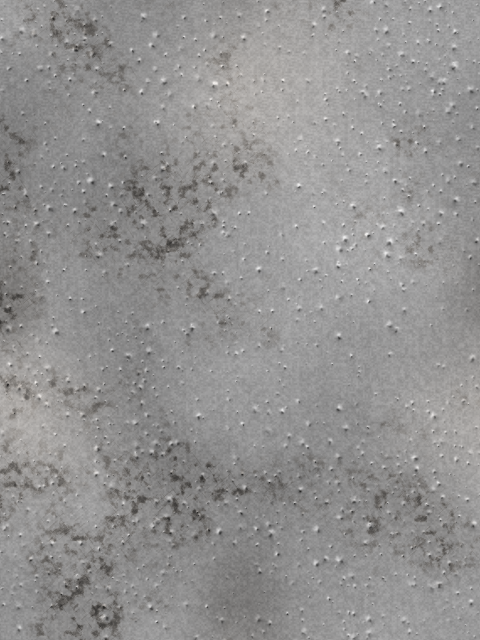
Give the GLSL for this texture, as a Shadertoy shader.

```glsl
// Weathered grey painted concrete: cloudy light and dark patches, brownish
// grime and fine scratches from value noise, and scattered blistered pits,
// each a dark core under a bright lip, placed on jittered grids.

#define BASE_GREY 0.592
#define CLOUD_AMOUNT 0.17
#define GRAIN_AMOUNT 0.13
#define GRIME_AMOUNT 0.17
#define PIT_CELLS 44.0
#define PIT_SHARE 0.46
#define PIT_RADIUS 0.0029
#define LIP_LIGHT 0.30
#define CORE_DARK 0.34
#define COOL_TINT vec3(1.0, 0.998, 1.0)
#define WARM_TINT vec3(1.025, 0.995, 0.965)

const vec2 TILE = vec2(0.75, 1.0);

float hash(vec2 p) {
    return fract(sin(dot(p, vec2(127.1, 311.7))) * 43758.5453);
}

vec2 hash2(vec2 p) {
    return vec2(hash(p), hash(p + 37.3));
}

float noise(vec2 p) {
    vec2 i = floor(p), f = fract(p);
    f = f * f * (3.0 - 2.0 * f);
    float low = mix(hash(i), hash(i + vec2(1, 0)), f.x);
    float high = mix(hash(i + vec2(0, 1)), hash(i + vec2(1, 1)), f.x);
    return mix(low, high, f.y);
}

float fbm(vec2 p) {
    float sum = 0.0, weight = 0.5;
    for (int i = 0; i < 5; i++) {
        sum += weight * noise(p);
        p = mat2(1.6, 1.2, -1.2, 1.6) * p + 11.7;
        weight *= 0.5;
    }
    return sum / 0.96875;
}

// Soft elliptical patch, repeated in a half-drop layout
float patchAt(vec2 p, vec2 centre, vec2 size) {
    float sum = 0.0;
    for (int k = 0; k < 2; k++) {
        vec2 d = mod(p - centre + TILE * (0.5 + 0.5 * float(k)), TILE) - 0.5 * TILE;
        d /= size;
        sum += exp(-dot(d, d));
    }
    return sum;
}

// Thin broken strokes along a given angle
float scratches(vec2 p, float angle) {
    float c = cos(angle), s = sin(angle);
    vec2 q = mat2(c, -s, s, c) * p;
    return smoothstep(0.76, 0.95, noise(q * vec2(75.0, 330.0)));
}

// Brightness change from one jittered layer of pits
float pits(vec2 p, float cells, float share, float radius, float seed) {
    float light = 0.0, dark = 0.0;
    vec2 home = floor(p * cells);
    for (int y = -1; y <= 1; y++)
    for (int x = -1; x <= 1; x++) {
        vec2 cell = home + vec2(x, y);
        vec2 id = cell + seed;
        float crowding = smoothstep(0.2, 0.75, noise(cell / cells * 9.0 + seed));
        if (hash(id + 5.1) > share * (0.45 + 1.1 * crowding)) continue;
        vec2 rnd = hash2(id + 71.9);
        float r = radius * mix(0.55, 1.35, rnd.x * rnd.x);
        float strength = mix(0.35, 1.15, rnd.y);
        vec2 d = (p - (cell + 0.1 + 0.8 * hash2(id)) / cells) / r;
        d += 0.9 * (vec2(noise(p * 230.0 + seed), noise(p * 230.0 + 53.0)) - 0.5);
        float tilt = 1.9 + 1.5 * (hash(id + 13.7) - 0.5);
        vec2 toLight = vec2(cos(tilt), sin(tilt));
        vec2 lip = d - 0.95 * toLight;
        vec2 shade = d + 0.9 * toLight;
        light += strength * exp(-0.65 * dot(lip, lip));
        dark += strength * exp(-1.6 * dot(d + 0.2 * toLight, d + 0.2 * toLight));
        dark += 0.22 * strength * exp(-0.35 * dot(shade, shade));
    }
    return LIP_LIGHT * min(light, 1.2) - CORE_DARK * min(dark, 1.2);
}

void mainImage(out vec4 fragColor, in vec2 fragCoord) {
    vec2 p = fragCoord / iResolution.y;
    vec2 warped = p + 0.07 * (vec2(fbm(p * 7.0), fbm(p * 7.0 + 31.0)) - 0.5);

    // Broad patches of worn light paint and dark damp
    float worn = patchAt(warped, vec2(0.40, 0.86), vec2(0.13, 0.12));
    float damp = patchAt(warped, vec2(0.0, 0.56), vec2(0.06, 0.09));
    float tone = BASE_GREY + 0.09 * worn - 0.11 * damp;
    tone += 0.05 * patchAt(warped, vec2(0.54, 0.70), vec2(0.13, 0.10));
    tone -= 0.04 * patchAt(warped, vec2(0.40, 0.30), vec2(0.17, 0.13));
    tone += CLOUD_AMOUNT * (fbm(p * 5.0 + 3.0) - 0.5);

    // Grime gathers in clouds and breaks into specks and strokes
    float cloud = fbm(p * 8.0 + 19.0);
    cloud += 0.25 * patchAt(warped, vec2(0.31, 0.68), vec2(0.09, 0.07));
    float grimy = smoothstep(0.42, 0.75, cloud);
    float specks = smoothstep(0.48, 0.82, fbm(p * 95.0));
    float strokes = scratches(p, 0.7) + scratches(p + 4.0, 2.2);
    float grime = grimy * (0.18 + 1.5 * specks) + 0.25 * strokes * (0.3 + grimy);
    tone -= GRIME_AMOUNT * grime;

    // Fine grain, then two sizes of pits
    tone += GRAIN_AMOUNT * (0.6 * noise(p * 380.0) + 0.4 * noise(p * 170.0) - 0.5);
    tone += pits(p, PIT_CELLS, PIT_SHARE, PIT_RADIUS, 0.0);
    tone += 0.7 * pits(p, PIT_CELLS * 1.45, PIT_SHARE * 0.6, PIT_RADIUS * 0.7, 91.0);

    float warmth = clamp(0.5 * worn + 0.9 * grime + 0.3 * damp, 0.0, 1.0);
    vec3 colour = clamp(tone, 0.16, 0.93) * mix(COOL_TINT, WARM_TINT, warmth);
    fragColor = vec4(colour, 1.0);
}
```
